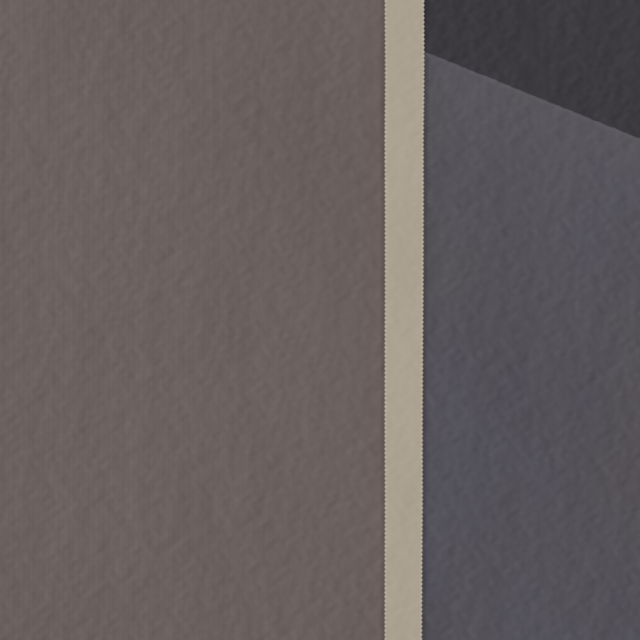
Write a Shadertoy shader that draws this texture.

```glsl
const vec3 TAUPE = vec3(0.418, 0.381, 0.371);
const vec3 SLATE = vec3(0.332, 0.322, 0.352);
const vec3 CHARCOAL = vec3(0.238, 0.228, 0.248);
const vec3 BAND = vec3(0.672, 0.632, 0.568);
const float BAND_LEFT = 0.6015;
const float BAND_RIGHT_BOTTOM = 0.6595;
const float BAND_RIGHT_TOP = 0.6628;
const float SEAM_HEIGHT = 0.919;    // diagonal seam where it meets the band
const float SEAM_SLOPE = -0.403;
const float SEAM_START = 0.664;
const float EDGE_SOFTNESS = 0.0016;
const float STITCH_PITCH = 0.0066;
const float STITCH_DEPTH = 0.0006;
const float GRAIN_SCALE = 125.0;
const float GRAIN_AMOUNT = 0.034;
const float CLOUD_AMOUNT = 0.022;
const float THREAD_COUNT = 128.0;
const float THREAD_AMOUNT = 0.0035;
const float TAU = 6.2831853;

float hash(vec2 p) {
    return fract(sin(dot(p, vec2(127.1, 311.7))) * 43758.5453);
}

float noise(vec2 p) {
    vec2 cell = floor(p);
    vec2 f = fract(p);
    f = f * f * (3.0 - 2.0 * f);
    float low = mix(hash(cell), hash(cell + vec2(1, 0)), f.x);
    float high = mix(hash(cell + vec2(0, 1)), hash(cell + vec2(1, 1)), f.x);
    return mix(low, high, f.y);
}

float fbm(vec2 p) {
    float sum = 0.0;
    float weight = 0.5;
    for (int i = 0; i < 4; i++) {
        sum += weight * noise(p);
        p = mat2(1.6, 1.2, -1.2, 1.6) * p + 7.3;
        weight *= 0.5;
    }
    return sum;
}

// Raised nap, lit from the upper left
float nap(vec2 uv) {
    vec2 p = mat2(0.8, -0.6, 0.6, 0.8) * uv * GRAIN_SCALE * vec2(1.0, 1.1);
    vec2 light = vec2(-0.35, 0.4);
    float fine = noise(p + light) - noise(p - light);
    float coarse = noise(p * 0.5 + light) - noise(p * 0.5 - light);
    return 0.6 * fine + 0.4 * coarse;
}

float line(float dist, float width) {
    return exp(-dist * dist / (width * width));
}

void mainImage(out vec4 fragColor, in vec2 fragCoord) {
    vec2 uv = fragCoord / iResolution.xy;
    float soft = max(EDGE_SOFTNESS, 0.75 / iResolution.y);

    // Signed distances to the band edges, with a stitched ripple
    float stitch = sin(uv.y / STITCH_PITCH * TAU);
    float wander = 0.0012 * (noise(vec2(3.0, uv.y * 9.0)) - 0.5);
    float fromLeft = uv.x - BAND_LEFT - wander + STITCH_DEPTH * stitch;
    float bandRight = mix(BAND_RIGHT_BOTTOM, BAND_RIGHT_TOP, uv.y);
    float fromRight = uv.x - bandRight - wander - STITCH_DEPTH * stitch;

    // Cloth panels
    float seamY = SEAM_HEIGHT + SEAM_SLOPE * (uv.x - SEAM_START);
    float seamDist = (uv.y - seamY) / length(vec2(1.0, SEAM_SLOPE));
    seamDist += 0.0016 * (noise(uv * 150.0) - 0.5);
    float above = smoothstep(-soft, soft, seamDist);

    vec3 taupe = TAUPE + 0.010 * (0.3 - uv.x);
    taupe += vec3(0.010, -0.004, -0.003) * smoothstep(0.54, 0.60, uv.x);
    float tint = fbm(uv * vec2(5.0, 3.5) + 20.0) - 0.47;
    vec3 slate = SLATE + vec3(-0.02, -0.008, 0.03) * tint;
    slate += 0.014 * smoothstep(0.25, 0.0, -seamDist);
    slate -= 0.016 * line(fromRight, 0.018);
    vec3 rightCloth = mix(slate, CHARCOAL, above);
    rightCloth += 0.012 * line(seamDist + 0.003, 0.003);

    float rightSide = smoothstep(-soft, soft, fromRight);
    vec3 cloth = mix(taupe, rightCloth, rightSide);

    // Worn patches and vertical threads
    float clouds = fbm(uv * vec2(9.0, 5.0)) - 0.47;
    float streaks = noise(vec2(uv.x * 55.0, uv.y * 4.0)) - 0.5;
    cloth += CLOUD_AMOUNT * clouds + 0.008 * streaks;
    float threadFade = 1.0 - 0.7 * smoothstep(0.1, 0.6, uv.x);
    cloth += THREAD_AMOUNT * threadFade * sin(uv.x * THREAD_COUNT * TAU);

    // Shadow beside the band
    cloth *= 1.0 - 0.10 * line(fromLeft + 0.003, 0.003);
    cloth *= 1.0 - 0.12 * line(fromRight - 0.003, 0.003);

    // Pale band with bright stitched borders
    vec3 band = BAND + 0.02 * (fbm(uv * 14.0) - 0.47);
    float border = line(fromLeft - 0.002, 0.0018) + line(fromRight + 0.002, 0.0018);
    band += border * (0.025 + 0.025 * stitch);
    float inside = smoothstep(-soft, soft, fromLeft) * (1.0 - rightSide);

    vec3 color = mix(cloth, band, inside);
    color += GRAIN_AMOUNT * nap(uv) * mix(1.0, 0.6, inside);
    fragColor = vec4(clamp(color, 0.0, 1.0), 1.0);
}
```
